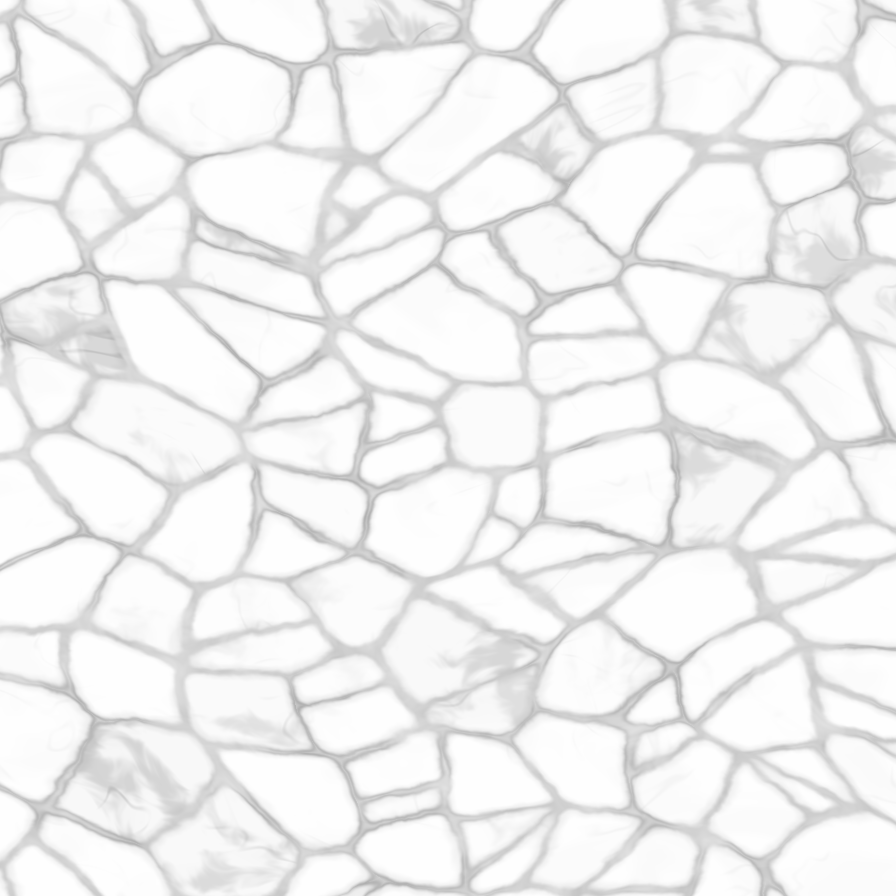
Write a WebGL 2 fragment shader that draws this texture map.

```glsl
#version 300 es
precision highp float;
// Whitewashed rubble wall: irregular flat stones in soft grey mortar.
// Stones are weighted Voronoi cells, some cut into slabs; layered sines
// roughen the edges and add faint veins and stains.
uniform vec2 u_resolution;
out vec4 fragColor;

vec3 hash3(vec2 p) {
    vec3 q = fract(p.xyx * vec3(0.1031, 0.1030, 0.0973) + 0.37);
    q += dot(q, q.yxz + 33.33);
    return fract((q.xxy + q.yzz) * q.zyx);
}

// Rotated, self-bending sine layers, roughly -1 to 1
float layers(vec2 p) {
    float sum = 0.0, amp = 0.55;
    for (int i = 0; i < 4; i++) {
        p = mat2(0.8, 0.6, -0.6, 0.8) * p * 1.8 + 1.7;
        p += 0.5 * sin(p.yx * 1.2);
        sum += amp * sin(p.x) * sin(p.y + 0.8);
        amp *= 0.62;
    }
    return sum;
}

vec2 stoneCentre(vec2 cell) {
    return cell + 0.5 + 0.86 * (hash3(cell).xy - 0.5);
}

// Squared distance less a weight, so stones differ in size
float stoneField(vec2 p, vec2 cell) {
    vec2 d = p - stoneCentre(cell);
    return dot(d, d) - 0.42 * hash3(cell + 71.0).z;
}

// Returns rounded distance to the joint; also gives the stone's id
float stoneEdge(vec2 p, out vec2 id) {
    vec2 base = floor(p), owner = base;
    float best = 1e5;
    for (int y = -2; y <= 2; y++)
    for (int x = -2; x <= 2; x++) {
        vec2 cell = base + vec2(x, y);
        float field = stoneField(p, cell);
        if (field < best) { best = field; owner = cell; }
    }

    // Soft minimum over all neighbouring borders
    vec2 centre = stoneCentre(owner);
    float total = 0.0;
    for (int y = -2; y <= 2; y++)
    for (int x = -2; x <= 2; x++) {
        if (x == 0 && y == 0) continue;
        vec2 cell = owner + vec2(x, y);
        float gap = length(stoneCentre(cell) - centre);
        float border = (stoneField(p, cell) - best) / (2.0 * max(gap, 0.05));
        total += exp(-28.0 * border);
    }

    // Cut some stones into slabs
    id = owner;
    vec3 cut = hash3(owner + 19.0);
    if (cut.x < 0.27) {
        float angle = 1.57 + 1.5 * (cut.y - 0.5);
        float side = dot(p - centre, vec2(cos(angle), sin(angle))) + 0.3 * (cut.z - 0.5);
        total += exp(-28.0 * abs(side));
        id += side > 0.0 ? 0.0 : 137.0;
    }
    return -log(total) / 28.0;
}

void main() {
    vec2 uv = gl_FragCoord.xy / min(u_resolution.x, u_resolution.y);
    vec2 p = uv * vec2(8.3, 10.6) + 3.0;

    // Bend the courses, then chip the outlines
    p += 0.22 * sin(p.yx * vec2(1.3, 0.9) + vec2(0.4, 2.1));
    vec2 rough = p + 0.055 * vec2(layers(p * 1.6), layers(p * 1.6 + 31.0));
    rough += 0.014 * vec2(layers(p * 5.0 + 9.0), layers(p * 5.0 + 57.0));

    vec2 id;
    float edge = stoneEdge(rough, id);
    vec3 kind = hash3(id + 5.0);

    // Stone face: near white, with stains and broken veins
    vec2 grain = p + kind.xy * 40.0;
    float cloud = layers(grain * 1.1);
    float fine = layers(grain * 3.2 + 13.0);
    float stained = smoothstep(0.68, 0.98, kind.z);
    float vein = 1.0 - smoothstep(0.0, 0.07, abs(layers(grain * 0.9 + 4.0)));
    float stone = 0.996 - 0.012 * smoothstep(0.0, 0.6, cloud);
    stone -= vein * smoothstep(-0.1, 0.5, cloud) * (0.025 + 0.06 * stained);
    stone -= stained * (0.022 + 0.13 * smoothstep(0.1, 0.8, cloud + 0.6 * fine));

    // Pale worn rim
    stone -= 0.055 * (1.0 - smoothstep(0.03, 0.12 + 0.04 * fine, edge));

    // Mortar: mottled grey with patches of shadow along the stones
    float patches = layers(p * 1.4 + 23.0);
    float halfWidth = 0.032 + 0.026 * patches;
    float mortar = 0.825 + 0.05 * layers(p * 3.5) + 0.03 * patches;
    float rim = (edge - halfWidth + 0.012) / 0.022;
    mortar -= 0.10 * exp(-rim * rim) * smoothstep(-0.2, 0.5, layers(p * 0.9 + 77.0));

    float face = smoothstep(halfWidth - 0.022, halfWidth + 0.032, edge);
    fragColor = vec4(vec3(clamp(mix(mortar, stone, face), 0.0, 1.0)), 1.0);
}
```
